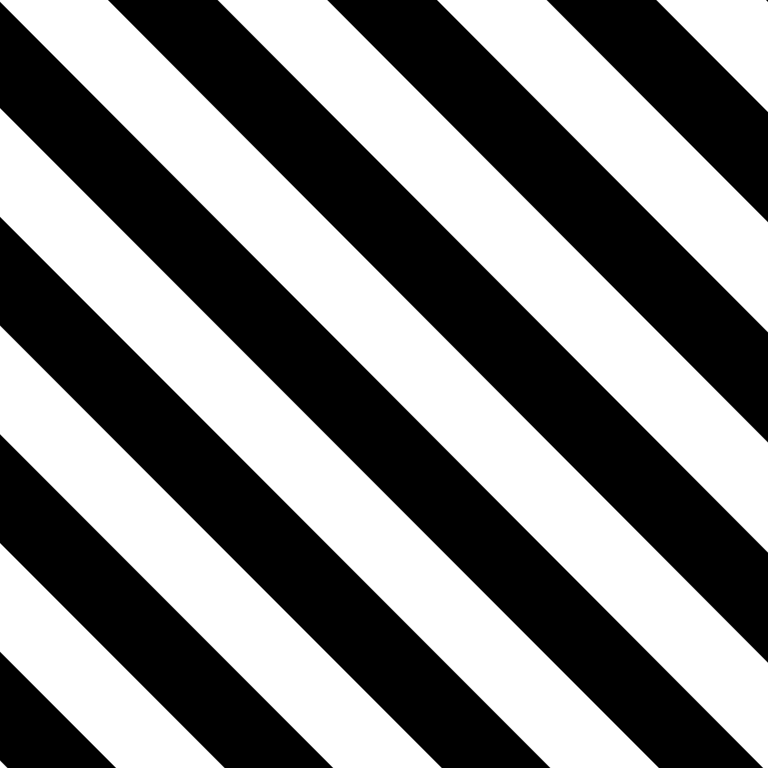
This pattern is drawn by a three.js fragment shader. Its source:

```glsl
varying vec2 vUv;

const vec3 INK = vec3(0.0);
const vec3 PAPER = vec3(1.0);

// Position across the diagonal bands, with a slight tilt off 45 degrees
float across(vec2 p, float tilt) {
  return p.x + p.y + 0.5 * tilt * (p.x - p.y);
}

// Signed distance to equal ink and paper bands, negative inside ink;
// one ink band begins at start
float bandDistance(float s, float start, float width) {
  float fromCentre = abs(mod(s - start + 0.5 * width, 2.0 * width) - width);
  return (fromCentre - 0.5 * width) * inversesqrt(2.0);
}

void main() {
  float soft = 0.75 * fwidth(vUv.x);

  // The two halves differ slightly in band width and tilt
  float lower = bandDistance(across(vUv, 0.0015), 0.0098, 0.14147);
  float upper = bandDistance(across(vUv, 0.004), 0.8526, 0.1431);

  // Join them inside the central ink band
  float join = step(0.925, vUv.x + vUv.y);
  float d = mix(lower, upper, join);

  gl_FragColor = vec4(mix(INK, PAPER, smoothstep(-soft, soft, d)), 1.0);
}
```
